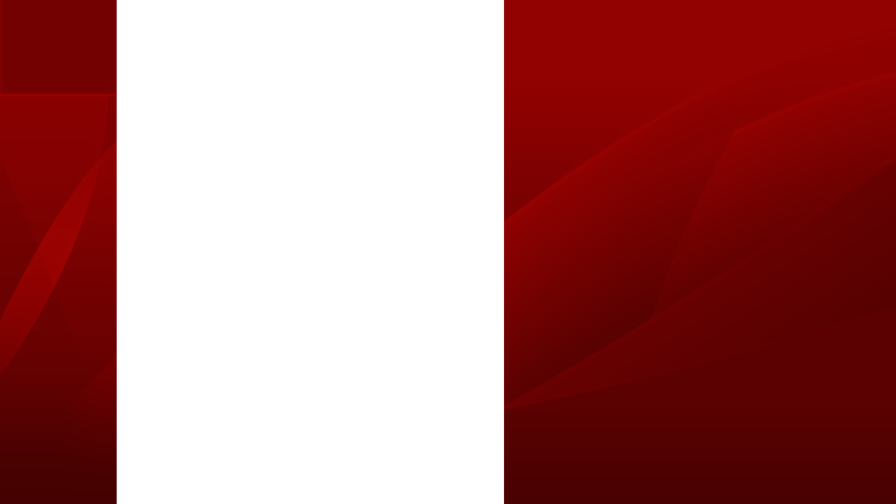
Reproduce this background procedurally as a WebGL 2 fragment shader.

```glsl
#version 300 es
precision highp float;

uniform vec2 u_resolution;
out vec4 fragColor;

// Antialiased coverage of the side where d is positive
float cover(float d) {
    float soft = 0.75 / u_resolution.y;
    return smoothstep(-soft, soft, d);
}

// Thin bright rim along a curve
float rim(float d) {
    return 0.025 * exp(-abs(d) * 160.0);
}

// Parabola starting at y0 with a slope and a bend
float arc(float t, float y0, float slope, float bend) {
    return y0 + t * (slope + t * bend);
}

// Brightness of the broad sweeping folds right of the panel
float rightFolds(vec2 p) {
    float t = p.x - 1.0;
    float upper = arc(t, 0.56, 0.79, -0.36) - p.y;
    float crest = arc(1.778 - p.x, 0.856, -0.25, -0.35) - p.y;
    float lower = arc(t, 0.194, 0.57, 0.08) - p.y;
    float base = arc(t, 0.188, 0.2, 0.08) - p.y;
    float crease = p.x - arc(p.y - 0.38, 1.296, 0.34, 0.3);

    float sky = mix(0.47, 0.57, smoothstep(0.54, 0.88, p.y));
    float band = 0.565 - 0.57 * upper;
    float upperFade = 1.0 - smoothstep(0.25, 0.7, t);
    float v = mix(sky, band, cover(upper) * mix(0.35, 1.0, upperFade));
    v += rim(upper) * upperFade;

    // Bright fold under the crest, cut by the faint crease
    float crestFade = smoothstep(1.22, 1.5, p.x);
    float fold = 0.565 - 0.68 * crest;
    float foldMix = cover(crest) * mix(0.3 * crestFade, 1.0, cover(crease));
    v = mix(v, fold, foldMix);
    v += rim(crest) * crestFade;

    // Dark folds at the bottom
    float shade = 0.405 - 0.24 * lower;
    v = mix(v, shade, cover(lower)) + rim(lower) * 0.9;
    float ground = mix(0.29, 0.355, smoothstep(0.0, 0.22, p.y));
    return mix(v, ground, cover(base)) + rim(base) * 0.5;
}

// Brightness of the narrow strip left of the panel
float leftFolds(vec2 p) {
    float under = arc(p.x, 0.363, 2.1, -2.4) - p.y;
    float inside = arc(p.y - 0.255, 0.0, 0.72, -0.6) - p.x;
    float vein = arc(0.6875 - p.y, 0.0, 0.44, -0.1) - p.x;
    float corner = 0.174 + 1.08 * (p.x - 0.116) - p.y;

    float v = mix(0.27, 0.43, smoothstep(0.0, 0.38, p.y));
    v += 0.1 * smoothstep(0.3, 0.8, p.y);
    v -= 0.025 * cover(vein) * smoothstep(0.2, 0.5, p.y);
    v -= 0.035 * cover(-inside) * cover(-under);
    v += 0.03 * cover(under) * cover(-inside) * smoothstep(0.3, 0.7, p.y);

    // Glowing blade between the two crossing curves
    float glow = exp(-pow((p.y - 0.47) / 0.17, 2.0));
    v += cover(under) * cover(inside) * (0.025 + 0.11 * glow);
    v += rim(under) * 0.6 + rim(inside) * 0.5 * cover(p.y - 0.255);
    v += 0.035 * cover(corner) * smoothstep(0.1, 0.22, p.x) * smoothstep(0.0, 0.25, p.y);

    // Flat square at the top with a pale border
    v = mix(v, 0.455, cover(p.y - 0.8125));
    v += 0.09 * exp(-abs(p.y - 0.812) * 350.0);
    return v + 0.06 * exp(-p.x * 350.0) * cover(p.y - 0.8125);
}

void main() {
    vec2 p = gl_FragCoord.xy / u_resolution.y;
    p.x *= 1.77778 * u_resolution.y / u_resolution.x;
    float v = p.x < 0.6 ? leftFolds(p) : rightFolds(p);
    vec3 red = vec3(v, 0.004 + 0.12 * max(v - 0.55, 0.0), 0.003);

    // White panel
    float panel = cover(p.x - 0.2315) * cover(1.0 - p.x);
    fragColor = vec4(mix(red, vec3(1.0), panel), 1.0);
}
```
